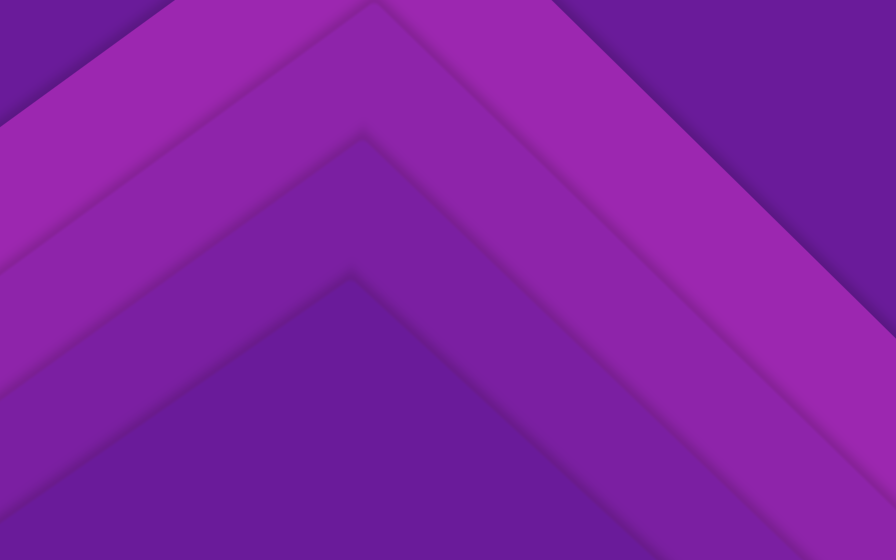
This background is drawn by a WebGL 2 fragment shader. Its source:

```glsl
#version 300 es
precision highp float;

#define ASPECT 1.6
#define VIOLET vec3(0.416, 0.106, 0.604)
#define ORCHID vec3(0.612, 0.153, 0.690)
#define PURPLE vec3(0.557, 0.141, 0.667)
#define GRAPE vec3(0.482, 0.122, 0.635)
#define CORNER_ROUND 0.012
#define SHADOW_WIDTH 0.017
#define SHADOW_DEPTH 0.14
#define INNER_BLUR 0.004

uniform vec2 u_resolution;
out vec4 fragColor;

// Apex position, then the fall of the left and right edges
const vec4 SHEETS[4] = vec4[4](
    vec4(0.699, 1.281, 0.727, 0.983),
    vec4(0.669, 0.998, 0.732, 0.975),
    vec4(0.648, 0.753, 0.723, 0.960),
    vec4(0.627, 0.503, 0.698, 0.923));
const vec3 COLORS[4] = vec3[4](ORCHID, PURPLE, GRAPE, VIOLET);

float smoothMax(float a, float b, float k) {
    float h = max(k - abs(a - b), 0.0) / k;
    return max(a, b) + 0.25 * h * h * k;
}

// Signed distance to a downward wedge, negative inside
float wedgeDistance(vec2 p, vec4 sheet) {
    vec2 q = p - sheet.xy;
    float left = dot(q, normalize(vec2(-sheet.z, 1.0)));
    float right = dot(q, normalize(vec2(sheet.w, 1.0)));
    return smoothMax(left, right, CORNER_ROUND);
}

void main() {
    vec2 p = gl_FragCoord.xy / u_resolution * vec2(ASPECT, 1.0);
    float pixel = 1.0 / u_resolution.y;
    vec3 color = VIOLET;

    // Stack the sheets, each shading the one beneath it
    for (int i = 0; i < 4; i++) {
        float d = wedgeDistance(p, SHEETS[i]);
        float reach = max(d, 0.0) / SHADOW_WIDTH;
        color *= 1.0 - SHADOW_DEPTH * exp(-reach * reach);

        float blur = i == 0 ? 0.75 * pixel : max(INNER_BLUR, pixel);
        color = mix(color, COLORS[i], 1.0 - smoothstep(-blur, blur, d));
    }
    fragColor = vec4(color, 1.0);
}
```
